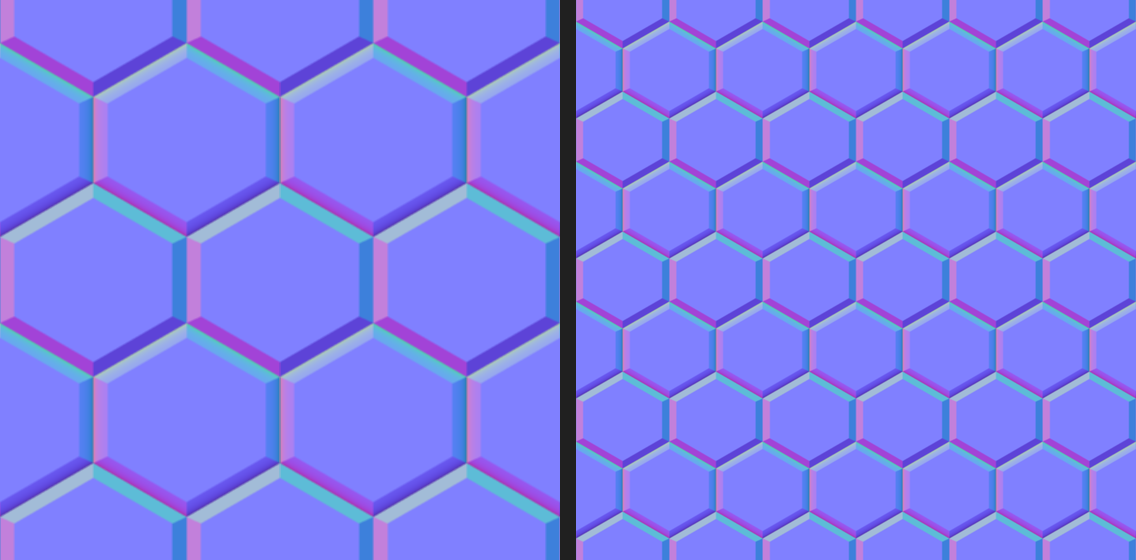
Left: one tile. Right: repeated 2 by 2.
Reproduce this texture map procedurally as a WebGL 1 fragment shader.

```glsl
precision highp float;

uniform vec2 u_resolution;

const vec2 SLANT = vec2(0.5, 0.8660254);
const float HALF_WIDTH = 1.0 / 6.0;
// Slanted sides pass midway between the centres of neighbouring rows
const float SLANT_APOTHEM = 0.5 * HALF_WIDTH * SLANT.x + 0.125 * SLANT.y;

// Scaled distances to the upright and slanted sides, 1 on the outline
vec2 hexSides(vec2 p) {
  return vec2(abs(p.x) / HALF_WIDTH, dot(abs(p), SLANT) / SLANT_APOTHEM);
}

float hexRadius(vec2 p) {
  vec2 sides = hexSides(p);
  return max(sides.x, sides.y);
}

// Offset from the nearest centre of one set of rows, three by two per canvas
vec2 cellOffset(vec2 uv, vec2 centre) {
  vec2 period = vec2(1.0 / 3.0, 0.5);
  return mod(uv - centre + 0.5 * period, period) - 0.5 * period;
}

vec3 tileNormal(vec2 uv) {
  vec2 flatCut = cellOffset(uv, vec2(HALF_WIDTH, 0.0));
  vec2 rounded = cellOffset(uv, vec2(0.0, 0.25));
  bool isRounded = hexRadius(rounded) < hexRadius(flatCut);
  vec2 p = isRounded ? rounded : flatCut;

  // Bevel progress: 0 on the outline, 1 where the flat face starts
  float rise = (1.0 - hexRadius(p)) / 0.153;
  if (rise >= 1.0) return vec3(0.0, 0.0, 1.0);

  vec2 sides = hexSides(p);
  vec2 direction = sides.x > sides.y
    ? vec2(1.0, 0.0)
    : SLANT * HALF_WIDTH / SLANT_APOTHEM;
  // Alternate rows swap the straight chamfer for a square-root curve
  float slope = 0.96 * (isRounded ? 0.5 * inversesqrt(max(rise, 0.01)) : 1.0);
  vec2 outward = vec2(p.x < 0.0 ? 1.0 : -1.0, p.y < 0.0 ? -1.0 : 1.0);
  return normalize(vec3(direction * outward * slope, 1.0));
}

void main() {
  vec2 uv = gl_FragCoord.xy / u_resolution;

  // Average a small area to soften creases and bevel ends
  vec3 normal = vec3(0.0);
  for (int j = 0; j < 5; j++) {
    for (int i = 0; i < 5; i++) {
      vec2 jitter = (vec2(float(i), float(j)) - 2.0) / 5.0;
      normal += tileNormal(uv + jitter * 0.0045) / 25.0;
    }
  }

  // Encode with reduced sideways strength
  gl_FragColor = vec4(0.5 + 0.5 * normal * vec3(0.75, 0.75, 1.0), 1.0);
}
```
